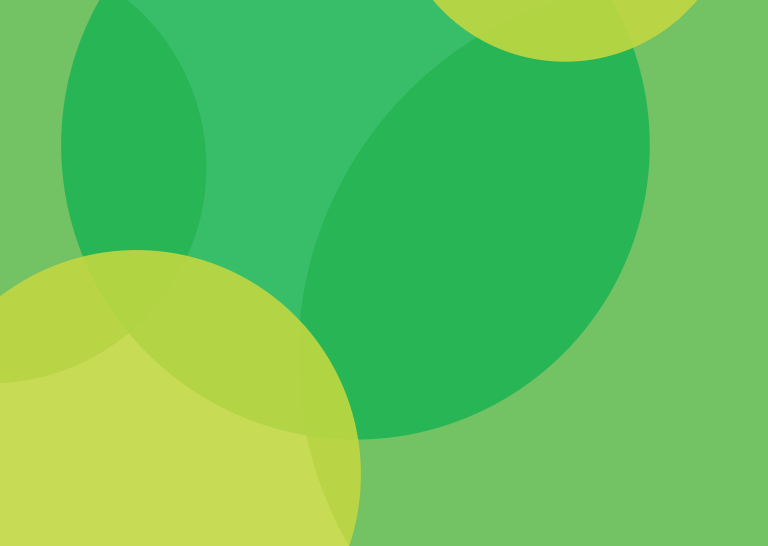
Give the GLSL for this background, as a Shadertoy shader.

```glsl
// Large translucent discs in leaf green, emerald and lime, overlapping on white.
// Each disc is a distance function laid over the canvas in turn; the opacity
// lets the discs below tint the overlaps. Lengths are in canvas heights.

#define PAPER vec3(1.0)
#define LEAF vec3(0.375, 0.727, 0.307)
#define EMERALD vec3(0.114, 0.705, 0.330)
#define LIME vec3(0.755, 0.844, 0.256)
#define GREEN_OPACITY 0.88
#define LIME_OPACITY 0.90

// Coverage of a disc, with an edge one pixel wide.
float disc(vec2 p, vec2 center, float radius) {
    float signedDistance = length(p - center) - radius;
    return clamp(0.5 - signedDistance * iResolution.y, 0.0, 1.0);
}

void mainImage(out vec4 fragColor, in vec2 fragCoord) {
    vec2 p = fragCoord / iResolution.y;
    vec3 color = PAPER;

    // Leaf green discs at both sides
    float leaf = max(disc(p, vec2(-0.018, 0.694), 0.396),
                     disc(p, vec2(1.234, 0.346), 0.688));
    color = mix(color, LEAF, GREEN_OPACITY * leaf);

    // Emerald disc across the middle
    float emerald = disc(p, vec2(0.651, 0.734), 0.539);
    color = mix(color, EMERALD, GREEN_OPACITY * emerald);

    // Lime discs at the lower left and the top
    float lime = max(disc(p, vec2(0.250, 0.131), 0.411),
                     disc(p, vec2(1.035, 1.203), 0.316));
    color = mix(color, LIME, LIME_OPACITY * lime);

    fragColor = vec4(color, 1.0);
}
```
